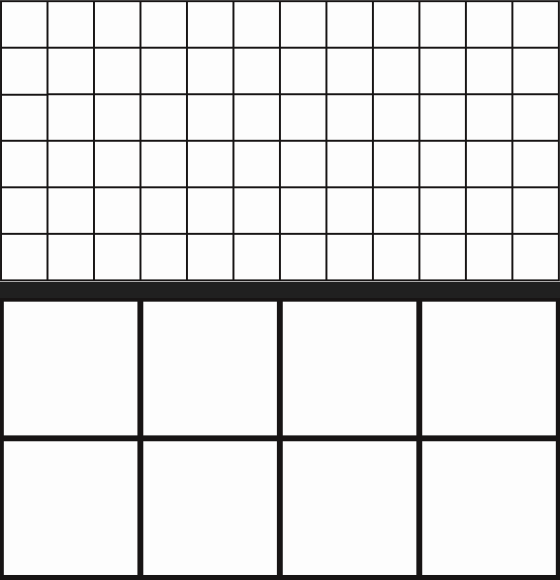
Top: the whole. Bottom: its middle third, enlarged.
A WebGL 2 fragment shader for this pattern:

```glsl
#version 300 es
precision highp float;
// Draws a 12 by 6 grid of thin black lines, closed by a border, on near-white paper.

uniform vec2 u_resolution;
out vec4 fragColor;

// Lengths are fractions of the canvas width.
const vec2 CELLS = vec2(12.0, 6.0);
const vec2 MARGIN_LOW = vec2(0.0018, 0.0029);    // left, bottom
const vec2 MARGIN_HIGH = vec2(0.0020, 0.0021);   // right, top
const float LINE_WIDTH = 0.0035;
const float STEP_LINE = 4.0;      // rule, counted from the bottom, that is misaligned
const float STEP_DROP = 0.0009;   // how far it sits low in the first column
const vec3 PAPER = vec3(0.993);
const vec3 INK = vec3(0.09, 0.08, 0.08);

// Antialiased coverage of a shape from its signed distance.
float coverage(float dist, float pixel) {
    return clamp(0.5 - dist / pixel, 0.0, 1.0);
}

// Signed distance to a box given by its centre and half size.
float boxDistance(vec2 p, vec2 centre, vec2 halfSize) {
    vec2 d = abs(p - centre) - halfSize;
    return length(max(d, 0.0)) + min(max(d.x, d.y), 0.0);
}

// Distance from a coordinate to the nearest of count + 1 evenly spaced rules.
float ruleDistance(float x, float pitch, float count) {
    float index = clamp(round(x / pitch), 0.0, count);
    return abs(x - index * pitch);
}

void main() {
    float pixel = 1.0 / u_resolution.x;
    vec2 canvas = u_resolution * pixel;
    vec2 gridSize = canvas - MARGIN_LOW - MARGIN_HIGH;
    vec2 pitch = gridSize / CELLS;
    vec2 p = gl_FragCoord.xy * pixel - MARGIN_LOW;

    // Slight step of one rule in the first column
    vec2 q = p;
    bool onStep = p.x < pitch.x && round(p.y / pitch.y) == STEP_LINE;
    if (onStep) q.y += STEP_DROP;

    // Vertical and horizontal rules
    float halfLine = 0.5 * LINE_WIDTH;
    float vertical = coverage(ruleDistance(q.x, pitch.x, CELLS.x) - halfLine, pixel);
    float horizontal = coverage(ruleDistance(q.y, pitch.y, CELLS.y) - halfLine, pixel);
    float ink = 1.0 - (1.0 - vertical) * (1.0 - horizontal);

    // Trim the rules at the outer border
    float border = boxDistance(p, 0.5 * gridSize, 0.5 * gridSize + halfLine);
    ink = min(ink, coverage(border, pixel));

    fragColor = vec4(mix(PAPER, INK, ink), 1.0);
}
```
